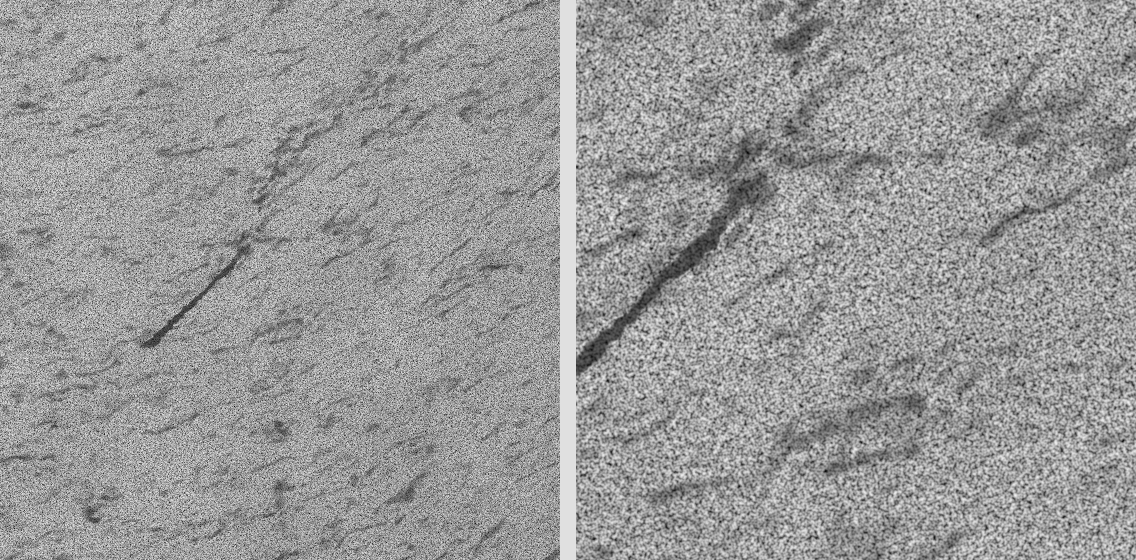
Left: the whole. Right: its middle third, enlarged.
A WebGL 2 fragment shader for this texture:

```glsl
#version 300 es
precision highp float;

uniform vec2 u_resolution;
out vec4 fragColor;

const float TAU = 6.2831853;

float hash(ivec2 cell, int seed) {
    uint h = uint(cell.x) * 1597334677u ^ uint(cell.y) * 3812015801u ^ uint(seed) * 2654435769u;
    h = (h ^ (h >> 16)) * 2146121005u;
    h = (h ^ (h >> 15)) * 2221713035u;
    h ^= h >> 16;
    return float(h >> 8) / 16777216.0;
}

float cornerSlope(ivec2 cell, vec2 offset, int seed) {
    float angle = TAU * hash(cell, seed);
    return dot(vec2(cos(angle), sin(angle)), offset);
}

float gradientNoise(vec2 p, int seed) {
    vec2 base = floor(p);
    vec2 f = p - base;
    ivec2 cell = ivec2(base);
    vec2 w = f * f * f * (f * (f * 6.0 - 15.0) + 10.0);
    float a = cornerSlope(cell, f, seed);
    float b = cornerSlope(cell + ivec2(1, 0), f - vec2(1.0, 0.0), seed);
    float c = cornerSlope(cell + ivec2(0, 1), f - vec2(0.0, 1.0), seed);
    float d = cornerSlope(cell + ivec2(1, 1), f - vec2(1.0, 1.0), seed);
    return mix(mix(a, b, w.x), mix(c, d, w.x), w.y);
}

vec2 rotate(vec2 p, float angle) {
    float c = cos(angle), s = sin(angle);
    return vec2(c * p.x + s * p.y, c * p.y - s * p.x);
}

// Coordinates along currents that steepen toward the right
vec2 flowCoords(vec2 p) {
    float bend = 0.015 * gradientNoise(p * 7.0, 1) + 0.008 * gradientNoise(p * 27.0, 2)
               + 0.005 * gradientNoise(p * 70.0, 6);
    return vec2(p.x, p.y - p.x * (0.17 + 0.18 * p.x) + bend);
}

// Thin ragged filaments on the zero crossings of stretched noise
float filaments(vec2 flow, vec2 frequency, int seed) {
    float ridge = 1.0 - smoothstep(0.02, 0.13, abs(gradientNoise(flow * frequency, seed)));
    float presence = gradientNoise(flow * vec2(9.0, 19.0), seed + 1)
                   + 0.7 * gradientNoise(flow * vec2(50.0, 85.0), seed + 2);
    return ridge * smoothstep(0.05, 0.4, presence);
}

// Small rough clumps, gathered where a broader noise is high
float clumps(vec2 flow, int seed) {
    float n = 0.7 * gradientNoise(flow * vec2(11.0, 24.0), seed)
            + 0.7 * gradientNoise(flow * vec2(27.0, 58.0), seed + 1)
            + 0.6 * gradientNoise(flow * vec2(70.0, 115.0), seed + 2);
    return smoothstep(0.12, 0.65, n);
}

// Dark diagonal trail: a straight stem that breaks up into a ragged tail
float trail(vec2 p, vec2 start, vec2 span) {
    float t = (p.y - start.y) / span.y;
    float along = clamp(t, 0.0, 1.0);
    float sway = 0.1 * min(along, 0.25) - 0.07 * smoothstep(0.25, 0.55, t)
               + 0.06 * smoothstep(0.62, 0.82, t) - 0.015 * smoothstep(0.85, 1.0, t);
    float side = 0.7 * (p.x - start.x - span.x * t - sway);
    side += 0.003 * gradientNoise(p * 40.0, 20) + 0.005 * gradientNoise(p * 105.0, 21);

    float halfWidth = 0.0025 + 0.006 * exp(-along * 25.0);
    float stem = 1.0 - smoothstep(halfWidth, halfWidth + 0.0035, abs(side));
    stem *= smoothstep(-0.015, 0.0, t) * (1.0 - smoothstep(0.24, 0.32, t));

    vec2 slant = rotate(p, 0.72);
    float breaks = 0.8 * gradientNoise(slant * vec2(17.0, 60.0), 22)
                 + 0.7 * gradientNoise(slant * vec2(50.0, 105.0), 23)
                 + 0.4 * gradientNoise(slant * vec2(120.0, 170.0), 24);
    float spread = mix(0.013, 0.03, along);
    float tail = exp(-side * side / (spread * spread)) * smoothstep(-0.15, 0.32, breaks);
    tail *= smoothstep(0.08, 0.3, t) * (1.0 - smoothstep(0.94, 1.1, t));
    return max(stem, tail * mix(1.0, 0.5, along));
}

// Grain from three turned layers, mostly fine
float speckle(vec2 p) {
    return 1.1 * gradientNoise(rotate(p, 0.4) * 610.0, 30)
         + 0.9 * gradientNoise(rotate(p, 1.1) * 365.0, 31)
         + 0.45 * gradientNoise(rotate(p, 0.7) * 190.0, 32);
}

void main() {
    vec2 p = gl_FragCoord.xy / u_resolution;
    vec2 flow = flowCoords(p);

    // Broad tone
    float tone = 0.64 - 0.03 * (p.x - p.y);
    tone += 0.05 * gradientNoise(p * 5.0, 3);
    tone += 0.05 * gradientNoise(flow * vec2(36.0, 62.0), 4);

    // Dark features
    tone -= 0.11 * clumps(flow, 5);
    tone -= 0.19 * filaments(flow, vec2(6.0, 23.0), 8);
    tone -= 0.13 * filaments(flow, vec2(10.0, 36.0), 12);
    tone = mix(tone, 0.24, 0.93 * trail(p, vec2(0.267, 0.384), vec2(0.493, 0.576)));

    // Grain fades in the darks
    float grain = speckle(p);
    float strength = clamp(tone / 0.61, 0.35, 1.05);
    tone += strength * (0.355 * grain - 0.1 * grain * grain);

    fragColor = vec4(vec3(clamp(tone, 0.0, 1.0)), 1.0);
}
```
